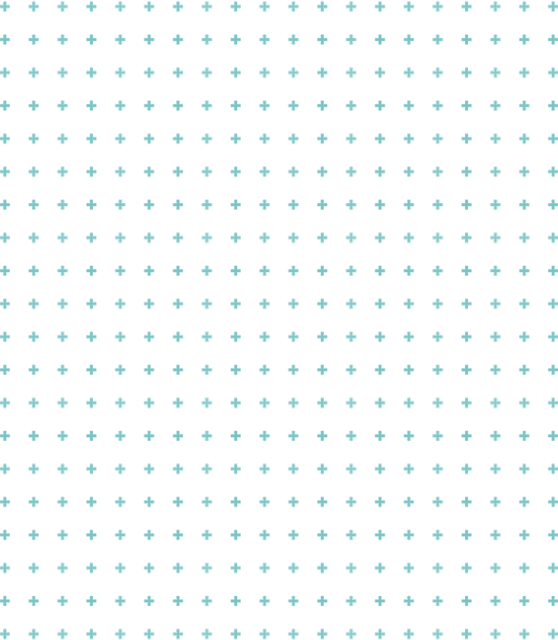
A WebGL 1 fragment shader for this pattern:

```glsl
precision highp float;
uniform vec2 u_resolution;

// Soft coverage of a centred band on each axis
vec2 band(vec2 p, float halfWidth, vec2 blur) {
  return 1.0 - smoothstep(halfWidth - blur, halfWidth + blur, abs(p));
}

// Plus sign made of two crossing bars
float plusSign(vec2 p, vec2 blur) {
  vec2 thin = band(p, 0.00234, blur);
  vec2 reach = band(p, 0.0078, blur);
  return max(thin.x * reach.y, thin.y * reach.x);
}

void main() {
  vec2 uv = gl_FragCoord.xy / u_resolution.y;
  float pixel = 1.0 / u_resolution.y;

  // Grid of 20 by 20 signs, with the outer ones close to the border
  vec2 pitch = vec2(0.04505 * u_resolution.x / u_resolution.y / 0.8711, 0.0516);
  vec2 grid = (uv - vec2(0.00756, 0.0094)) / pitch;
  vec2 cell = floor(grid + 0.5);
  vec2 local = (grid - cell) * pitch;

  // Edge softness drifts slowly between columns and rows
  vec2 softness = 0.5 - 0.5 * cos(6.2832 * (cell - vec2(3.0, 1.0)) / vec2(2.6, 2.45));
  vec2 blur = max(vec2(0.7 * pixel), mix(vec2(0.0013), vec2(0.0025), softness));
  float ink = plusSign(local, blur) * (1.0 - 0.06 * (softness.x + softness.y));

  vec3 teal = vec3(0.47, 0.765, 0.77);
  gl_FragColor = vec4(mix(vec3(1.0), teal, ink), 1.0);
}
```
